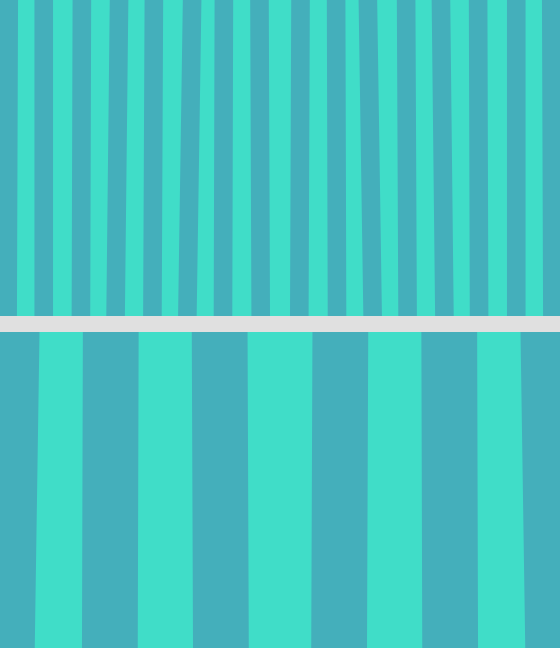
Top: the whole. Bottom: its middle third, enlarged.
Write a Shadertoy shader that draws this pattern.

```glsl
// Mint ground with sixteen teal vertical bars, mirrored about the centre line.
// Bars sit at an even pitch; each one is nudged sideways and leans slightly,
// so the mint gaps between them taper.

// Sideways nudge and outward lean towards the foot, in thousandths of the width.
const vec2 wobble[8] = vec2[8](
    vec2(0.0, -2.2), vec2(1.2, 1.6), vec2(-2.9, 8.5), vec2(-1.8, 2.6),
    vec2(-2.1, 6.2), vec2(-2.2, 1.7), vec2(0.8, 0.0), vec2(0.0, 2.0));

// Signed horizontal distance to a leaning bar, counted outward from the centre.
float barDistance(vec2 p, int index) {
    vec2 w = wobble[index] * 0.001;
    float centre = 0.03555 + 0.06426 * float(index) + w.x + w.y * (0.5 - p.y);
    return abs(p.x - centre) - 0.0166;
}

void mainImage(out vec4 fragColor, in vec2 fragCoord) {
    vec2 uv = fragCoord / iResolution.xy;
    vec2 p = vec2(abs(uv.x - 0.5), uv.y);   // mirror left and right

    float nearest = 1.0;
    for (int i = 0; i < 8; i++) {
        nearest = min(nearest, barDistance(p, i));
    }

    // One-pixel edge coverage
    float bar = clamp(0.5 - nearest * iResolution.x, 0.0, 1.0);

    vec3 mint = vec3(0.25, 0.865, 0.785);
    vec3 teal = vec3(0.265, 0.685, 0.735);
    fragColor = vec4(mix(mint, teal, bar), 1.0);
}
```
